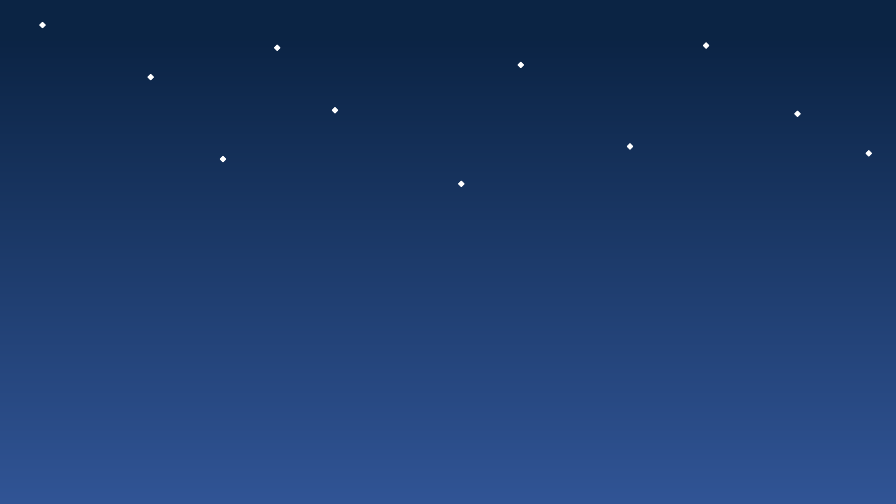
Write a WebGL 1 fragment shader that draws this texture.

```glsl
precision highp float;

uniform vec2 u_resolution;

// Sky gradient
const vec3 ZENITH_COLOR = vec3(0.043, 0.140, 0.268);
const vec3 HORIZON_COLOR = vec3(0.190, 0.330, 0.585);
const float ZENITH_HEIGHT = 0.92; // the sky stays even above this height

// Stars, in units of the canvas height
const int STAR_COUNT = 11;
const vec3 STAR_COLOR = vec3(1.0);
const float STAR_RADIUS = 0.0070;
const float TIP_TRIM = 0.88;      // share of the radius left after blunting
const float STAR_LOWEST = 0.62;
const float STAR_HIGHEST = 0.96;
const float HEIGHT_STEP = 0.382;  // golden step spreads the heights evenly
const float HEIGHT_JITTER = 0.22;

float hash(float n) {
    return fract(sin(n * 12.9898 + 4.137) * 43758.547);
}

// Diamond with slightly blunted tips
float diamondDistance(vec2 p, float radius) {
    float diamond = (abs(p.x) + abs(p.y) - radius) * 0.7071;
    return max(diamond, length(p) - radius * TIP_TRIM);
}

// One star per column, scattered inside it
vec2 starPosition(float index, float aspect) {
    float column = (index + mix(0.1, 0.9, hash(index))) / float(STAR_COUNT);
    float jitter = HEIGHT_JITTER * (hash(index + 31.0) - 0.5);
    float depth = fract(0.05 + index * HEIGHT_STEP) + jitter;
    float height = mix(STAR_HIGHEST, STAR_LOWEST, clamp(depth, 0.0, 1.0));
    return vec2(column * aspect, height);
}

void main() {
    vec2 p = gl_FragCoord.xy / u_resolution.y;
    float aspect = u_resolution.x / u_resolution.y;
    float halfPixel = 0.5 / u_resolution.y;

    // Vertical gradient
    float skyHeight = clamp(p.y / ZENITH_HEIGHT, 0.0, 1.0);
    vec3 color = mix(HORIZON_COLOR, ZENITH_COLOR, skyHeight);

    // Nearest star
    float nearest = 1.0;
    for (int i = 0; i < STAR_COUNT; i++) {
        vec2 offset = p - starPosition(float(i), aspect);
        nearest = min(nearest, diamondDistance(offset, STAR_RADIUS));
    }
    float coverage = 1.0 - smoothstep(-halfPixel, halfPixel, nearest);

    gl_FragColor = vec4(mix(color, STAR_COLOR, coverage), 1.0);
}
```
